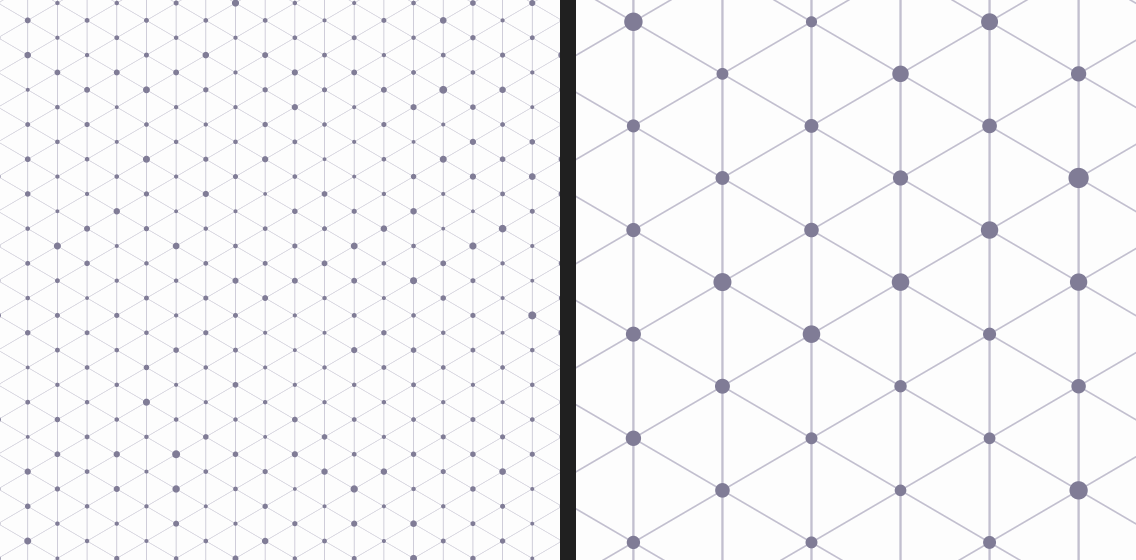
Left: the whole. Right: its middle third, enlarged.
Give the GLSL for this pattern, as a WebGL 1 fragment shader.

```glsl
precision highp float;

uniform vec2 u_resolution;

const vec2 CELL = vec2(0.0530, 0.06198);     // column and row spacing
const vec2 ORIGIN = vec2(0.0495, 0.0339);    // position of node (0, 0)
const float VERTICAL_WIDTH = 0.0014;
const float DIAGONAL_WIDTH = 0.0010;
const float MIN_RADIUS = 0.0033;
const float MAX_RADIUS = 0.0072;
const vec3 PAPER = vec3(0.994);
const vec3 LINE_COLOR = vec3(0.76, 0.75, 0.81);
const vec3 DOT_COLOR = vec3(0.50, 0.485, 0.59);

vec2 hash22(vec2 p) {
    vec3 q = fract(p.xyx * vec3(0.1031, 0.1030, 0.0973));
    q += dot(q, q.yzx + 33.33);
    return fract((q.xx + q.yz) * q.zy);
}

// Signed offset from the nearest integer
float nearestOffset(float x) {
    return x - floor(x + 0.5);
}

// Share of a pixel covered by a line, valid below one pixel of width
float lineCoverage(float offset, float width, float pixel) {
    float h = 0.5 * width;
    return clamp((offset + h) / pixel + 0.5, 0.0, 1.0)
         - clamp((offset - h) / pixel + 0.5, 0.0, 1.0);
}

// Mostly small dots with a few large ones
float dotRadius(vec2 id) {
    vec2 h = hash22(id + 17.0);
    float size = 0.5 * (h.x + h.y);
    return mix(MIN_RADIUS, MAX_RADIUS, size * size);
}

void main() {
    float pixel = 1.0 / min(u_resolution.x, u_resolution.y);
    vec2 p = gl_FragCoord.xy * pixel - ORIGIN;
    vec2 grid = p / CELL;

    // Three families of lines through the nodes
    float diagonalScale = CELL.y * CELL.x / length(vec2(CELL.x, 0.5 * CELL.y));
    float vertical = nearestOffset(grid.x) * CELL.x;
    float rising = nearestOffset(grid.y - 0.5 * grid.x) * diagonalScale;
    float falling = nearestOffset(grid.y + 0.5 * grid.x) * diagonalScale;
    float lines = lineCoverage(vertical, VERTICAL_WIDTH, pixel);
    lines = max(lines, lineCoverage(rising, DIAGONAL_WIDTH, pixel));
    lines = max(lines, lineCoverage(falling, DIAGONAL_WIDTH, pixel));

    // Nearest node; each column is raised by half a row
    float column = floor(grid.x + 0.5);
    float row = floor(grid.y - 0.5 * column + 0.5);
    vec2 node = vec2(column, row + 0.5 * column) * CELL;
    float edge = length(p - node) - dotRadius(vec2(column, row));
    float disc = clamp(0.5 - edge / pixel, 0.0, 1.0);

    vec3 color = mix(PAPER, LINE_COLOR, lines);
    color = mix(color, DOT_COLOR, disc);
    gl_FragColor = vec4(color, 1.0);
}
```
